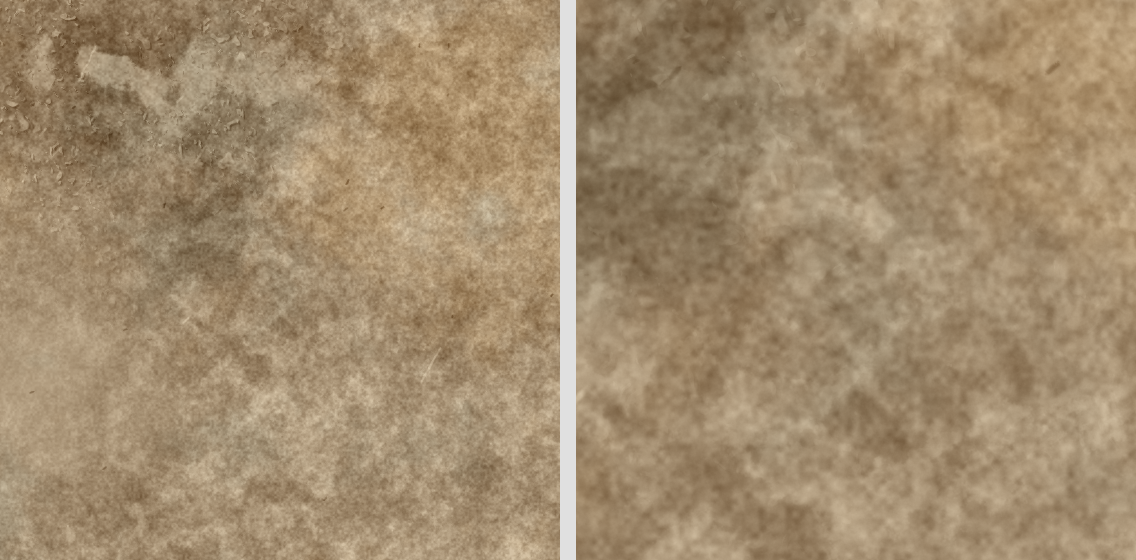
Left, the full canvas; right, a detail of the centre.
Write a Shadertoy shader that draws this texture.

```glsl
// Weathered tan plaster wall: stained corner, peeling pale patches, flecks, scratches and sandy grain.
#define SHADE vec3(0.45, 0.35, 0.235)
#define CHALK vec3(0.79, 0.715, 0.60)
#define OCHRE_SHIFT vec3(0.015, -0.010, -0.042)
#define GREY_SHIFT vec3(-0.020, 0.002, 0.012)
#define BASE_TONE 0.625
#define MOTTLE 0.50
#define CRUST 0.42
#define GRIT 0.50
#define GRAIN 0.46
#define SCRATCHES 16
#define PITS 24

float hash(vec2 p) {
    vec3 q = fract(p.xyx * vec3(0.1031, 0.1030, 0.0973));
    q += dot(q, q.yzx + 33.33);
    return fract((q.x + q.y) * q.z);
}
vec2 hash2(vec2 p) { return vec2(hash(p), hash(p + 57.3)); }

float noise(vec2 p) {
    vec2 i = floor(p), f = fract(p);
    f = f * f * (3.0 - 2.0 * f);
    return mix(mix(hash(i), hash(i + vec2(1, 0)), f.x),
               mix(hash(i + vec2(0, 1)), hash(i + vec2(1, 1)), f.x), f.y);
}
// Fractal noise centred on zero
float fbm(vec2 p) {
    float sum = 0.0, gain = 0.5;
    for (int i = 0; i < 6; i++) {
        sum += gain * (noise(p) - 0.5);
        p = mat2(1.6, 1.2, -1.2, 1.6) * p + 17.7;
        gain *= 0.62;
    }
    return sum;
}
float blob(vec2 p, vec2 centre, vec2 radius) {
    vec2 d = (p - centre) / radius;
    return exp(-dot(d, d));
}
// Irregular chips scattered one per cell
float flecks(vec2 p, float cells, float amount) {
    vec2 q = p * cells;
    q += 0.8 * vec2(noise(q * 1.9), noise(q * 1.9 + 40.0));
    vec2 id = floor(q);
    float mask = 0.0;
    for (int y = -1; y <= 1; y++)
    for (int x = -1; x <= 1; x++) {
        vec2 c = id + vec2(x, y);
        float size = hash(c + 11.0);
        float r = 0.14 + 0.36 * size * size * size;
        float chip = 1.0 - smoothstep(r * 0.55, r, length((q - c - hash2(c)) * vec2(1.25, 0.9)));
        mask = max(mask, chip * step(hash(c + 23.0), amount));
    }
    return mask;
}
float allFlecks(vec2 p) { return max(flecks(p, 32.0, 0.4), 0.85 * flecks(p + 3.1, 72.0, 0.5)); }

float segment(vec2 p, vec2 a, vec2 span) {
    vec2 d = p - a;
    return length(d - span * clamp(dot(d, span) / dot(span, span), 0.0, 1.0));
}

void mainImage(out vec4 fragColor, in vec2 fragCoord) {
    vec2 p = fragCoord / iResolution.xy;
    vec2 w = p + 0.14 * vec2(fbm(p * 7.0), fbm(p * 7.0 + 31.0));
    // Broad stains and worn areas
    float stained = blob(w, vec2(0.12, 0.90), vec2(0.42, 0.28));
    float worn = blob(w, vec2(0.07, 0.33), vec2(0.21, 0.20));
    float tone = BASE_TONE - 0.40 * stained + 0.08 * worn
        - 0.15 * blob(w, vec2(0.40, 0.60), vec2(0.18, 0.13))
        - 0.18 * blob(w, vec2(0.57, 0.93), vec2(0.16, 0.12))
        + 0.17 * blob(w, vec2(0.65, 0.67), vec2(0.09, 0.13))
        + 0.10 * blob(w, vec2(0.88, 0.62), vec2(0.20, 0.22))
        - 0.15 * blob(w, vec2(0.77, 0.44), vec2(0.10, 0.06))
        - 0.15 * blob(w, vec2(0.21, 0.11), vec2(0.10, 0.09));
    // Cloudy mottling, crusty flaking and grit, calmer on the worn area
    float rough = 1.0 - 0.7 * worn;
    float crust = fbm(p * 24.0 + 60.0);
    float flaking = smoothstep(0.02, 0.10, crust + 0.5 * fbm(p * 6.0 + 80.0)) - 0.3;
    tone += rough * (MOTTLE * fbm(p * 8.0 + 5.0) + CRUST * crust + 0.10 * flaking + GRIT * fbm(p * 75.0 + 33.0));
    // Peeled pale patches near the top
    float peel = blob(w, vec2(0.32, 0.86), vec2(0.075, 0.10)) + blob(w, vec2(0.50, 0.86), vec2(0.07, 0.09))
        + 0.8 * blob(w, vec2(0.09, 0.90), vec2(0.035, 0.06)) + 0.9 * blob(w, vec2(0.21, 0.86), vec2(0.03, 0.04));
    peel = smoothstep(0.34, 0.74, peel + 1.1 * fbm(p * 22.0 + 9.0));
    tone = mix(tone, 0.82 + 0.4 * fbm(p * 40.0), 0.8 * peel);
    // Raised chips with a shadow along one side
    float chipZone = clamp(1.3 * stained + 0.12, 0.0, 1.0) * smoothstep(-0.2, 0.1, fbm(p * 9.0 + 44.0));
    float chips = allFlecks(p);
    float chipShadow = max(allFlecks(p + vec2(-0.003, 0.003)) - chips, 0.0);
    tone += chipZone * (0.40 * chips * (1.0 - peel) - 0.30 * chipShadow);
    // Slanted scratches, mostly in the stained corner
    for (int i = 0; i < SCRATCHES; i++) {
        vec2 seed = vec2(float(i) * 3.7, 91.0);
        vec2 start = i % 5 == 0 ? hash2(seed) : vec2(0.02, 0.62) + vec2(0.36, 0.30) * hash2(seed);
        float angle = 0.75 + 0.6 * hash(seed + 5.0);
        float reach = 0.015 + 0.09 * pow(hash(seed + 8.0), 3.0);
        float d = segment(p + 0.012 * fbm(p * 40.0), start, reach * vec2(cos(angle), sin(angle)));
        tone += 0.28 * smoothstep(0.25, 0.65, noise(p * 90.0)) * (1.0 - smoothstep(0.0007, 0.0030, d));
    }
    // Small dark pits
    for (int i = 0; i < PITS; i++) {
        vec2 seed = vec2(float(i) * 5.3, 140.0);
        float d = segment(p + 0.006 * fbm(p * 90.0), hash2(seed), 0.006 * (hash2(seed + 4.0) + 0.1));
        tone -= 0.5 * hash(seed + 9.0) * (1.0 - smoothstep(0.0004, 0.0028, d));
    }
    // Fine sandy grain
    float grain = 0.6 * noise(p * 250.0) + 0.4 * noise(p * 140.0 + 7.0) - 0.5;
    tone += GRAIN * (1.0 - 0.45 * worn) * grain;
    // Tone to colour, with ochre and grey drifts
    vec3 color = mix(SHADE, CHALK, clamp(tone, -0.35, 1.12));
    float drift = fbm(p * 5.0 + 120.0);
    float ochre = smoothstep(0.0, 0.5, 0.6 * blob(p, vec2(0.90, 0.75), vec2(0.36, 0.32)) + drift - 0.08);
    float grey = smoothstep(0.05, 0.4, 0.3 * blob(p, vec2(0.38, 0.60), vec2(0.2)) - drift);
    color += OCHRE_SHIFT * ochre * (1.0 - peel) + GREY_SHIFT * grey;
    fragColor = vec4(color, 1.0);
}
```
